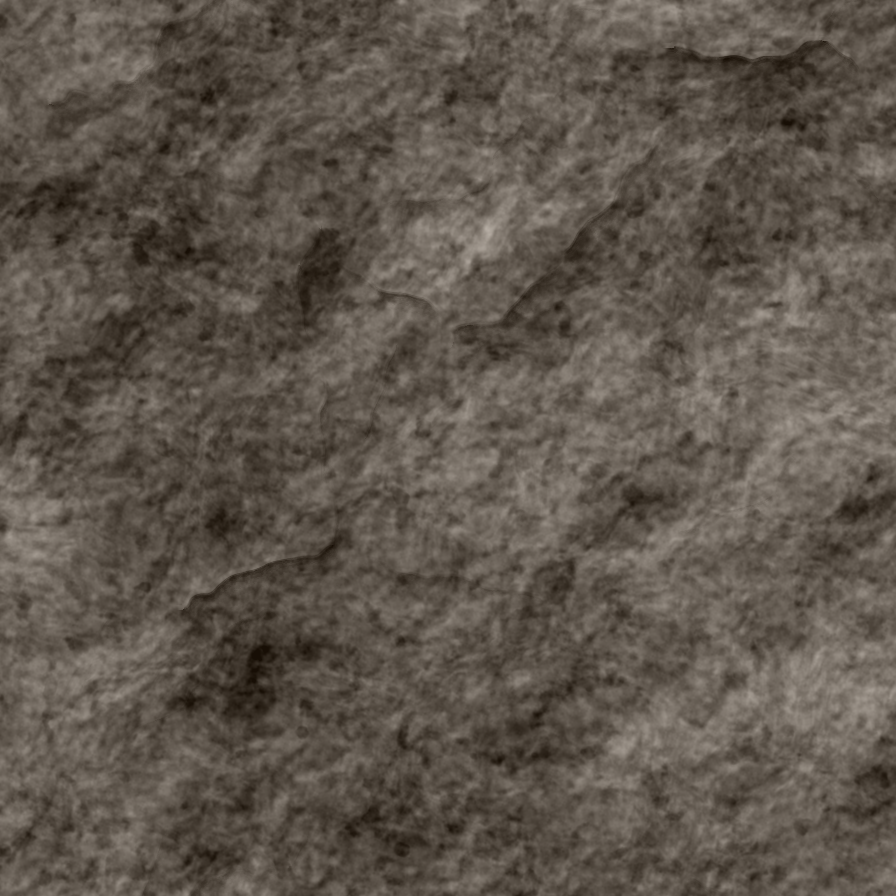
This texture is drawn by a Shadertoy shader. Its source:

```glsl
// Weathered brown rock face: overlapping slabs with shadowed ledges and gritty relief.

const vec2 LIGHT_DIR = vec2(-0.43, 0.90);
const float SHADOW_REACH = 0.075;
const int SHADOW_STEPS = 10;

vec2 hash2(vec2 cell) {
    vec3 q = fract(cell.xyx * vec3(0.1031, 0.1030, 0.0973));
    q += dot(q, q.yzx + 33.33);
    return fract((q.xx + q.yz) * q.zy);
}

float valueNoise(vec2 p) {
    vec2 i = floor(p), f = fract(p);
    f = f * f * (3.0 - 2.0 * f);
    float low = mix(hash2(i).x, hash2(i + vec2(1, 0)).x, f.x);
    float high = mix(hash2(i + vec2(0, 1)).x, hash2(i + vec2(1, 1)).x, f.x);
    return 2.0 * mix(low, high, f.y) - 1.0;
}

// Signed layered noise, rotated at every octave.
float fbm(vec2 p, int octaves) {
    float sum = 0.0, amplitude = 0.5;
    for (int i = 0; i < octaves; i++) {
        sum += amplitude * valueNoise(p);
        p = mat2(1.6, 1.2, -1.2, 1.6) * p + 7.3;
        amplitude *= 0.5;
    }
    return sum;
}

vec2 craggyWarp(vec2 p, float scale, float amount) {
    return p + amount * vec2(fbm(p * scale + 31.0, 5), fbm(p * scale + 74.0, 5));
}

// Cellular slabs: each has its own level and rises toward its lower rim.
float slabHeight(vec2 p, float rimWidth) {
    vec2 base = floor(p);
    float nearest = 9.0, second = 9.0, top = 0.0, neighbour = 0.0;
    for (int y = -1; y <= 1; y++)
    for (int x = -1; x <= 1; x++) {
        vec2 cell = base + vec2(x, y);
        vec2 rnd = hash2(cell + 50.0);
        vec2 offset = p - cell - 0.1 - 0.8 * rnd;
        float d = length(offset);
        float level = hash2(cell + 113.0).y + dot(offset, vec2(0.5 * rnd.y - 0.1, -0.35));
        if (d < nearest) {
            second = nearest; neighbour = top;
            nearest = d; top = level;
        } else if (d < second) {
            second = d; neighbour = level;
        }
    }
    return mix(neighbour, top, 0.5 + 0.5 * smoothstep(0.0, rimWidth, second - nearest));
}

float rockHeight(vec2 p) {
    vec2 q = craggyWarp(p, 4.0, 0.16);
    return 0.050 * slabHeight(q * 3.1 + 4.0, 0.03)
         + 0.016 * slabHeight(q * 6.7 + 21.0, 0.05);
}

// Thin dark crack under a ledge followed by a soft cast shadow.
float ledgeShadow(vec2 p, float height, float jitter) {
    float shadow = 0.0;
    for (int i = 0; i < SHADOW_STEPS; i++) {
        float s = (float(i) + 0.4 + 0.6 * jitter) / float(SHADOW_STEPS);
        float t = SHADOW_REACH * s * s;
        float rise = rockHeight(p + LIGHT_DIR * t) - height - 0.25 * t;
        float fade = 0.5 * exp(-t * 190.0) + 0.5 * (1.0 - s) * (1.0 - s * s);
        shadow = max(shadow, fade * smoothstep(0.006, 0.036, rise));
    }
    return shadow;
}

// Light minus dark sides of the small bumps.
float reliefShade(vec2 p, float stepSize) {
    vec2 q = craggyWarp(p, 6.0, 0.05);
    return fbm(q * 7.0, 6) - fbm((q + LIGHT_DIR * stepSize) * 7.0, 6);
}

// Pale hatched flakes gathered in patches.
float paleFlakes(vec2 p) {
    float patches = smoothstep(0.02, 0.42, fbm(p * 4.3 + 12.0, 4));
    vec2 bent = craggyWarp(p, 5.0, 0.09);
    vec2 along = vec2(dot(bent, vec2(0.85, -0.53)), dot(bent, vec2(0.53, 0.85)));
    return patches * (0.35 + fbm(along * vec2(85.0, 27.0), 3));
}

vec3 rockColor(float tone) {
    return vec3(tone, tone - 0.034, tone - 0.071);
}

void mainImage(out vec4 fragColor, in vec2 fragCoord) {
    vec2 uv = fragCoord / iResolution.y;
    float height = rockHeight(uv);
    float jitter = hash2(floor(uv * 512.0)).x;

    // Cast shadows and the lit lip above each drop
    float shadow = ledgeShadow(uv, height, jitter);
    float lip = smoothstep(0.008, 0.035, height - rockHeight(uv - LIGHT_DIR * 0.006));

    // Surface detail, from broad stains to grit
    float stains = fbm(uv * 3.6 + 40.0, 5);
    float grit = fbm(uv * 105.0, 3);
    float pits = smoothstep(0.22, 0.5, fbm(uv * 38.0 + 9.0, 4));

    float tone = 0.375 + 0.8 * (height - 0.033);
    tone += 0.14 * stains + 0.13 * grit + 1.35 * reliefShade(uv, 0.006);
    tone += 0.13 * paleFlakes(uv) + 0.04 * lip - 0.09 * pits;
    tone *= 1.0 - 0.72 * shadow;

    fragColor = vec4(rockColor(clamp(tone, 0.09, 0.72)), 1.0);
}
```
